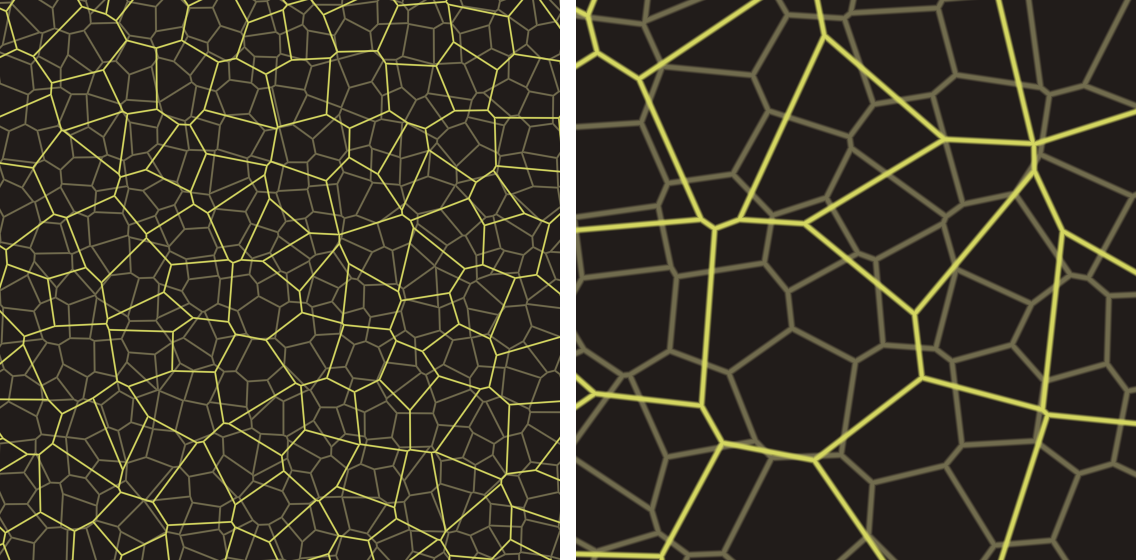
Left, the full canvas; right, a detail of the centre.
This pattern is drawn by a Shadertoy shader. Its source:

```glsl
// Two independent Voronoi nets on a near-black ground: a fine olive-grey mesh
// with a coarser bright yellow mesh over it. Each net comes from the exact
// distance to the cell borders of a jittered point grid.

const vec3 GROUND = vec3(0.130, 0.108, 0.102);
const vec3 FINE_COLOR = vec3(0.445, 0.422, 0.305);
const vec3 COARSE_COLOR = vec3(0.835, 0.845, 0.380);

const float FINE_CELLS = 18.0;       // cells across the canvas
const float COARSE_CELLS = 10.0;
const float FINE_WIDTH = 0.0034;     // line widths in canvas heights
const float COARSE_WIDTH = 0.0032;
const float FINE_JITTER = 0.82;      // 0 = square grid, 1 = fully random
const float COARSE_JITTER = 0.88;
const float EDGE_SOFTNESS = 0.0011;  // minimum edge blur in canvas heights

// Integer hash: two values in 0..1 for each grid cell and net.
vec2 hash2(vec2 cell, float seed) {
    uvec3 v = uvec3(ivec3(vec3(cell, seed)) + 4096);
    v = v * 1664525u + 1013904223u;
    v.x += v.y * v.z; v.y += v.z * v.x; v.z += v.x * v.y;
    v ^= v >> 16u;
    v.x += v.y * v.z; v.y += v.z * v.x;
    return vec2(v.xy >> 8u) / 16777216.0;
}

vec2 cellPoint(vec2 cell, float jitter, float seed) {
    return cell + 0.5 + jitter * (hash2(cell, seed) - 0.5);
}

// Distance from p to the nearest Voronoi border, in cell units.
float borderDistance(vec2 p, float jitter, float seed) {
    vec2 home = floor(p);
    vec2 nearestCell = home;
    vec2 toNearest = vec2(8.0);

    // Find the closest point.
    for (int y = -1; y <= 1; y++)
    for (int x = -1; x <= 1; x++) {
        vec2 cell = home + vec2(x, y);
        vec2 r = cellPoint(cell, jitter, seed) - p;
        if (dot(r, r) < dot(toNearest, toNearest)) {
            toNearest = r;
            nearestCell = cell;
        }
    }

    // Measure to the bisectors between it and its neighbours.
    float d = 8.0;
    for (int y = -2; y <= 2; y++)
    for (int x = -2; x <= 2; x++) {
        if (x == 0 && y == 0) continue;
        vec2 r = cellPoint(nearestCell + vec2(x, y), jitter, seed) - p;
        d = min(d, dot(0.5 * (toNearest + r), normalize(r - toNearest)));
    }
    return d;
}

// Line coverage of one net, with smooth edges.
float net(vec2 uv, float cells, float width, float jitter, float seed) {
    float d = borderDistance(uv * cells, jitter, seed) / cells;
    float soft = max(0.75 / iResolution.y, EDGE_SOFTNESS);
    return 1.0 - smoothstep(0.5 * width - soft, 0.5 * width + soft, d);
}

void mainImage(out vec4 fragColor, in vec2 fragCoord) {
    vec2 uv = fragCoord / iResolution.y;
    float fine = net(uv, FINE_CELLS, FINE_WIDTH, FINE_JITTER, 3.0);
    float coarse = net(uv, COARSE_CELLS, COARSE_WIDTH, COARSE_JITTER, 11.0);

    vec3 color = mix(GROUND, FINE_COLOR, fine);
    color = mix(color, COARSE_COLOR, coarse);
    fragColor = vec4(color, 1.0);
}
```
